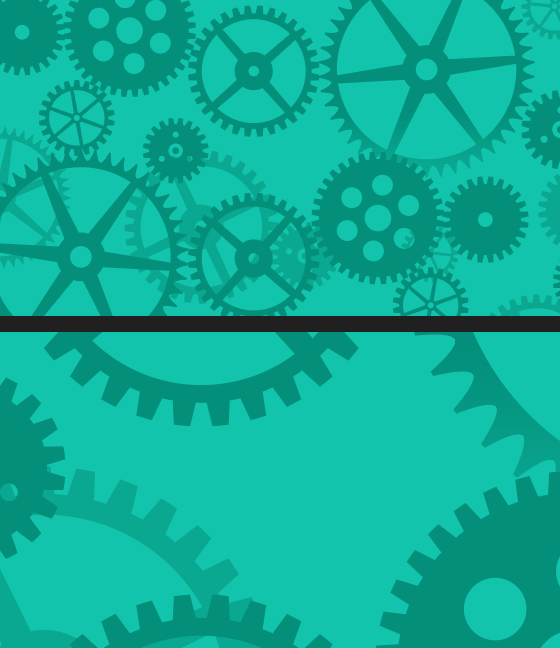
Top: the whole. Bottom: its middle third, enlarged.
Write a Shadertoy shader that draws this pattern.

```glsl
const vec3 GROUND = vec3(0.07, 0.77, 0.67);
const vec3 FAINT = vec3(0.04, 0.66, 0.57);
const vec3 DARK = vec3(0.01, 0.56, 0.48);
const float TAU = 6.2831853;
const float MIRROR_X = 0.803;   // axis that flips every second row
const float ROW_STEP = 0.593;   // distance between rows
const float FAINT_TURN = 1.29;  // rotation of the rear gears
const float RIM_FADE = 0.5;     // lightening below the large upper gear

// Gear kinds
const int LARGE = 0, CROSS = 1, HOLES = 2, PLAIN = 3, SMALL = 4, TRIPLE = 5;

// Per kind: tooth count, root radius, inner rim radius (0 = full disc), phase
const vec4 BODY[6] = vec4[6](
    vec4(46.0, 0.89, 0.83, 0.11), vec4(32.0, 0.88, 0.79, 0.72),
    vec4(36.0, 0.89, 0.0, 0.66), vec4(24.0, 0.82, 0.0, 0.0),
    vec4(22.0, 0.83, 0.73, 0.70), vec4(20.0, 0.81, 0.0, 1.57));

// Per kind: hub or hole ring radius, bore, arm or hole count, arm or hole half width
const vec4 WHEEL[6] = vec4[6](
    vec4(0.225, 0.10, 6.0, 0.085), vec4(0.29, 0.08, 4.0, 0.075),
    vec4(0.50, 0.20, 6.0, 0.157), vec4(0.0, 0.17, 1.0, 0.0),
    vec4(0.15, 0.08, 6.0, 0.055), vec4(0.49, 0.22, 3.0, 0.09));

// Gears as centre, radius, kind
const vec4 MOTIF[5] = vec4[5](
    vec4(1.350, 0.780, 0.342, LARGE), vec4(0.803, 0.775, 0.208, CROSS),
    vec4(0.410, 0.903, 0.210, HOLES), vec4(0.070, 0.898, 0.137, PLAIN),
    vec4(0.243, 0.627, 0.120, SMALL));
const vec4 LOOSE[3] = vec4[3](
    vec4(0.556, 0.523, 0.104, TRIPLE), vec4(1.775, 0.590, 0.125, TRIPLE),
    vec4(1.865, 0.110, 0.115, PLAIN));
const vec4 REAR[7] = vec4[7](
    vec4(0.0, 0.375, 0.224, LARGE), vec4(0.637, 0.282, 0.243, CROSS),
    vec4(0.965, 0.190, 0.107, TRIPLE), vec4(1.360, 0.200, 0.092, SMALL),
    vec4(1.840, 0.335, 0.137, PLAIN), vec4(1.755, 0.980, 0.105, SMALL),
    vec4(1.700, -0.140, 0.208, CROSS));

// Signed distance to a gear of radius one
float gearDistance(vec2 p, int kind) {
    vec4 body = BODY[kind], wheel = WHEEL[kind];
    float r = length(p);
    float angle = atan(p.y, p.x);

    // Teeth: pointed on the large gear, blunt on the others
    float pitch = TAU / body.x;
    float across = abs(fract(angle / pitch) - 0.5) * pitch * r;
    float rise = clamp((r - body.y) / (1.0 - body.y), 0.0, 1.0);
    float halfTooth = kind == LARGE ? mix(0.46, 0.06, sqrt(rise)) : mix(0.30, 0.21, rise);
    float d = min(r - body.y, max(across - halfTooth * pitch, r - 1.0));

    // Fold into one sector, then cut windows between arms or round holes
    float turn = (angle - body.w) * wheel.z / TAU;
    float local = (fract(turn + 0.5) - 0.5) * TAU / wheel.z;
    vec2 q = r * vec2(cos(local), sin(local));
    if (body.z > 0.0) {
        float arm = wheel.w * mix(1.0, kind == LARGE ? 0.45 : 0.8, r / body.z);
        float window = max(max(r - body.z, wheel.x - r), arm - abs(q.y));
        d = max(d, -window);
    } else {
        d = max(d, wheel.w - length(q - vec2(wheel.x, 0.0)));
    }

    // Bore, with a pin in the three-hole gear
    d = max(d, wheel.y - r);
    return kind == TRIPLE ? min(d, r - 0.1) : d;
}

// Antialiased coverage of one gear
float gearCover(vec2 p, vec4 gear, float turn) {
    vec2 local = (p - gear.xy) / gear.z;
    float c = cos(turn), s = sin(turn);
    local = mat2(c, -s, s, c) * local;
    float d = gearDistance(local, int(gear.w)) * gear.z;
    return clamp(0.5 - d * iResolution.y, 0.0, 1.0);
}

void mainImage(out vec4 fragColor, in vec2 fragCoord) {
    vec2 p = fragCoord / iResolution.y;

    // Rear layer
    float rear = 0.0;
    for (int i = 0; i < 7; i++) rear = max(rear, gearCover(p, REAR[i], FAINT_TURN));

    // Front layer: the motif repeats downwards, mirrored on odd rows
    float front = 0.0;
    for (int row = 0; row < 2; row++) {
        vec2 q = p + vec2(0.0, ROW_STEP * float(row));
        if (row == 1) q.x = 2.0 * MIRROR_X - q.x;
        for (int i = 0; i < 5; i++) {
            float cover = gearCover(q, MOTIF[i], 0.0);
            float depth = (MOTIF[i].y - q.y) / MOTIF[i].z;
            if (i == 0 && row == 0) cover *= 1.0 - RIM_FADE * smoothstep(0.3, 1.0, depth);
            front = max(front, cover);
        }
    }
    for (int i = 0; i < 3; i++) front = max(front, gearCover(p, LOOSE[i], 0.0));

    vec3 color = mix(GROUND, FAINT, rear);
    fragColor = vec4(mix(color, DARK, front), 1.0);
}
```
